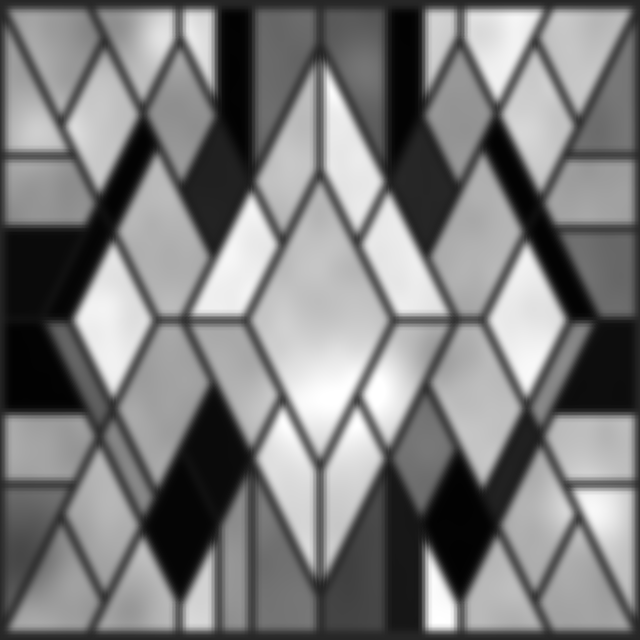
Reproduce this pattern procedurally as a WebGL 1 fragment shader.

```glsl
precision highp float;
// Draws a softly focused grey leaded-glass window of nested diamonds, dark bands and cloudy panes.
uniform vec2 u_resolution;

#define SPAN 7.68          // window width in design units
#define SLANT 2.02         // slope of every diagonal lead
#define LEAD_HALF 0.043    // half width of a lead
#define LEAD_TONE 0.14
#define FRAME_TONE 0.15
#define CLOUD_AMOUNT 0.22
#define BLUR_STEP 0.04     // spacing of the soft focus samples
#define BLUR_FALL 0.4      // how fast their weight drops

float leadDist;

float hash(vec2 c) {
  return fract(sin(dot(c, vec2(127.1, 311.7))) * 43758.5453);
}

float noise(vec2 p) {
  vec2 i = floor(p), f = fract(p);
  f = f * f * (3.0 - 2.0 * f);
  return mix(mix(hash(i), hash(i + vec2(1.0, 0.0)), f.x),
             mix(hash(i + vec2(0.0, 1.0)), hash(i + 1.0), f.x), f.y);
}

// Splits the window along a lead, keeping the nearest lead distance
bool beyond(float side) {
  leadDist = min(leadDist, abs(side));
  return side > 0.0;
}

bool beyondSlant(float side) {
  return beyond(side / length(vec2(SLANT, 1.0)));
}

// Pane tones: upper left, upper right, lower left, lower right
vec4 paneTones(vec2 q) {
  float fall = SLANT * q.x + q.y;   // constant along outward falling leads
  float rise = SLANT * q.x - q.y;   // constant along outward rising leads

  // Central diamond
  if (!beyondSlant(fall - 3.32)) {
    if (!beyondSlant(fall - 1.8)) return vec4(0.75);
    if (beyondSlant(rise)) {
      beyond(q.y);
      return vec4(0.95, 0.92, 0.67, 0.75);
    }
    beyond(q.x);
    return vec4(0.74, 0.92, 0.82, 0.8);
  }

  // Upright strips, with a vertical lead above the tip of the inner column
  bool outside;
  if (q.y > 3.41) outside = beyond(q.x - 1.69);
  else outside = beyondSlant(rise);
  if (!outside) {
    if (!beyond(q.x - 0.82)) {
      beyond(q.x);
      return vec4(0.4, 0.34, 0.46, 0.27);
    }
    if (!beyond(q.x - 1.22)) return vec4(0.01, 0.01, 0.58, 0.09);
    return vec4(0.87, 0.82, 0.82, 0.96);
  }

  // Inner column of diamonds
  if (!beyondSlant(rise - 1.82)) {
    if (!beyondSlant(fall - 4.9)) return vec4(0.13, 0.15, 0.04, 0.44);
    if (!beyondSlant(fall - 6.78)) return vec4(0.58, 0.56, 0.02, 0.01);
    return vec4(0.75, 0.92, 0.76, 0.7);
  }

  // Middle column: side pane, band, diamond, border triangle
  if (!beyondSlant(rise - 3.95)) {
    if (!beyondSlant(fall - 6.07)) {
      beyond(q.y);
      return vec4(0.72, 0.69, 0.64, 0.76);
    }
    if (!beyondSlant(fall - 6.75)) return vec4(0.01, 0.01, 0.54, 0.13);
    if (!beyondSlant(fall - 8.6)) return vec4(0.76, 0.8, 0.7, 0.7);
    return vec4(0.65, 0.74, 0.65, 0.65);
  }

  // Outer column: side diamond, band, stacked border panes
  if (!beyondSlant(fall - 6.07)) return vec4(0.92, 0.93, 0.92, 0.93);
  if (!beyondSlant(fall - 6.75)) {
    beyond(q.y);
    return vec4(0.02, 0.01, 0.38, 0.53);
  }
  if (!beyond(q.y - 1.1)) {
    beyond(q.y);
    return vec4(0.04, 0.42, 0.01, 0.05);
  }
  if (!beyond(q.y - 1.97)) return vec4(0.57, 0.63, 0.63, 0.72);
  return vec4(0.62, 0.45, 0.45, 0.74);
}

float glow(vec2 p, vec2 centre, float radius) {
  vec2 d = (p - centre) / radius;
  return exp(-dot(d, d));
}

// Light and shade drifting through the glass
float daylight(vec2 p) {
  float light = 1.0 + 0.36 * glow(p, vec2(0.08, -0.95), 0.72);
  light += 0.25 * glow(p, vec2(-1.9, 3.4), 0.35) - 0.28 * glow(p, vec2(-2.45, 3.5), 0.42);
  light += 0.18 * glow(p, vec2(0.75, -0.8), 0.4) - 0.22 * glow(p, vec2(1.4, -0.5), 0.4);
  light += 0.28 * glow(p, vec2(3.2, -2.25), 0.45) - 0.35 * glow(p, vec2(-3.6, -2.8), 0.6);
  light += 0.25 * glow(p, vec2(-3.4, 2.2), 0.45) - 0.18 * glow(p, vec2(-2.35, -3.5), 0.4);
  return light + 0.35 * glow(p, vec2(0.55, 3.0), 0.4);
}

float window(vec2 p, float light) {
  vec2 q = abs(p);
  leadDist = 10.0;
  vec4 tones = paneTones(q);
  vec2 row = p.y > 0.0 ? tones.xy : tones.zw;
  float tone = p.x < 0.0 ? row.x : row.y;
  vec2 cloud = p * vec2(2.2, 1.5) + dot(tones, vec4(37.0));
  light += CLOUD_AMOUNT * (0.6 * noise(cloud) + 0.25 * noise(cloud * 2.1) - 0.42);

  // Leads sink into the dark panes; the frame covers the rim
  float lead = mix(0.07, LEAD_TONE, smoothstep(0.0, 0.4, tone));
  tone = mix(lead, min(tone * light, 1.0), smoothstep(-0.015, 0.015, leadDist - LEAD_HALF));
  float frame = max(q.x - 3.78, q.y - 3.73);
  return mix(tone, FRAME_TONE, smoothstep(-0.02, 0.02, frame));
}

void main() {
  vec2 p = (gl_FragCoord.xy / u_resolution - 0.5) * SPAN;
  float light = daylight(p), sum = 0.0, total = 0.0;
  // Soft focus
  for (int y = -2; y <= 2; y++) {
    for (int x = -2; x <= 2; x++) {
      vec2 offset = vec2(float(x), float(y));
      float weight = exp(-BLUR_FALL * dot(offset, offset));
      sum += weight * window(p + offset * BLUR_STEP, light);
      total += weight;
    }
  }
  gl_FragColor = vec4(vec3(sum / total), 1.0);
}
```
